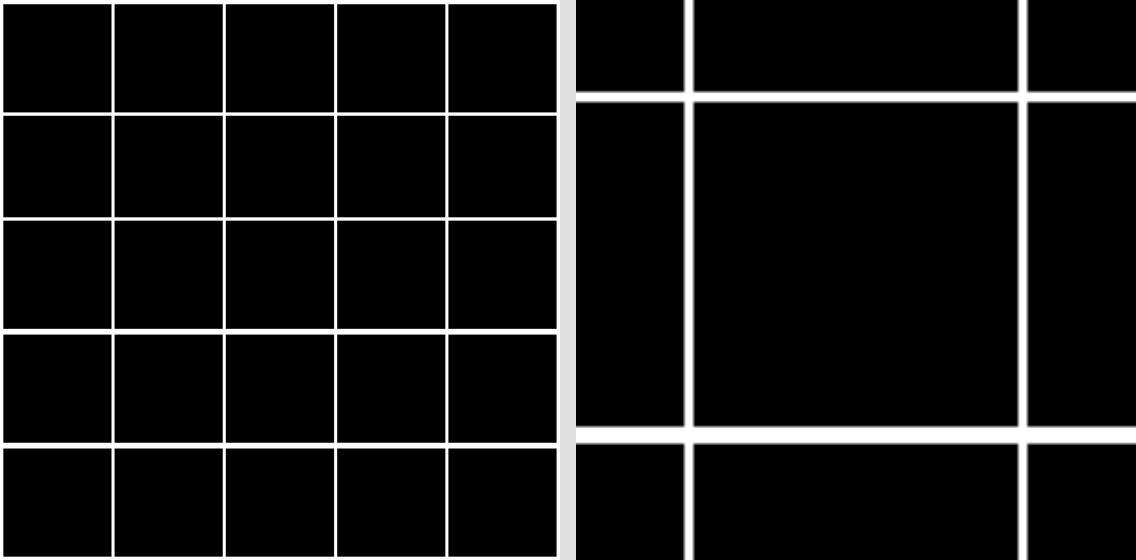
Left, the full canvas; right, a detail of the centre.
Write a WebGL 1 fragment shader that draws this pattern.

```glsl
precision highp float;

uniform vec2 u_resolution;

const vec3 TILE_COLOR = vec3(0.0);
const vec3 GROUT_COLOR = vec3(1.0);
const float COLUMNS = 5.0;
const int ROWS = 5;
const float MARGIN = 0.0059;
const float TILE_SIZE = 0.1932;
const float SHORT_TILE = 0.1812;
const float THIN_GAP = 0.0061;
const float WIDE_GAP = 0.0102;
const float COLUMN_PITCH = 0.1987;
const float EDGE_SOFTNESS = 0.0021;

// Soft coverage of the interval that begins at start
float span(float x, float start, float size, float softness) {
    float inside = 0.5 * size - abs(x - start - 0.5 * size);
    return clamp(inside / softness + 0.5, 0.0, 1.0);
}

// Evenly spaced columns
float columnCoverage(float x, float softness) {
    float column = floor((x - MARGIN + 0.5 * (COLUMN_PITCH - TILE_SIZE)) / COLUMN_PITCH);
    column = clamp(column, 0.0, COLUMNS - 1.0);
    return span(x, MARGIN + column * COLUMN_PITCH, TILE_SIZE, softness);
}

// Rows stacked upward: wide gaps above the lower two, a shorter fourth row
float rowCoverage(float y, float softness) {
    float coverage = 0.0;
    float bottom = MARGIN;
    for (int row = 0; row < ROWS; row++) {
        float size = row == 3 ? SHORT_TILE : TILE_SIZE;
        float gap = row < 2 ? WIDE_GAP : THIN_GAP;
        coverage = max(coverage, span(y, bottom, size, softness));
        bottom += size + gap;
    }
    return coverage;
}

void main() {
    vec2 uv = gl_FragCoord.xy / u_resolution;
    vec2 softness = max(vec2(EDGE_SOFTNESS), 1.0 / u_resolution);
    float tile = columnCoverage(uv.x, softness.x) * rowCoverage(uv.y, softness.y);
    gl_FragColor = vec4(mix(GROUT_COLOR, TILE_COLOR, tile), 1.0);
}
```
